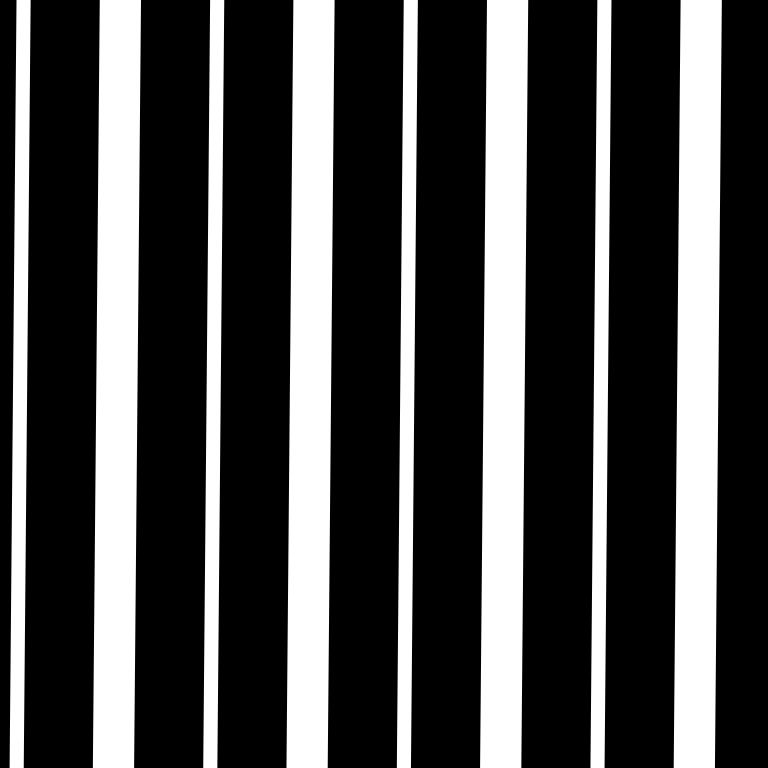
Give the GLSL for this pattern, as a WebGL 1 fragment shader.

```glsl
precision highp float;
// Slightly leaning white stripes on black, alternating thin and wide.

uniform vec2 u_resolution;

const vec3 INK = vec3(0.0);
const vec3 PAPER = vec3(1.0);

const float PERIOD = 0.2521;      // one thin and one wide stripe
const float THIN_CENTER = 0.0262; // first thin stripe at mid height
const float THIN_WIDTH = 0.0184;
const float WIDE_WIDTH = 0.0537;
const float LEAN = 0.009;         // sideways drift per unit of height

// Coverage of stripes of a given width, centred on multiples of period.
float stripes(float x, float period, float width, float pixel) {
  float distanceToCenter = abs(fract(x / period + 0.5) - 0.5) * period;
  return clamp((0.5 * width - distanceToCenter) / pixel + 0.5, 0.0, 1.0);
}

void main() {
  vec2 uv = gl_FragCoord.xy / u_resolution;
  float pixel = 1.0 / u_resolution.x;

  // Shear the horizontal coordinate so the stripes lean right at the top.
  float x = uv.x - THIN_CENTER - LEAN * (uv.y - 0.5);

  // Wide stripes sit halfway between the thin ones.
  float thin = stripes(x, PERIOD, THIN_WIDTH, pixel);
  float wide = stripes(x - 0.5 * PERIOD, PERIOD, WIDE_WIDTH, pixel);

  gl_FragColor = vec4(mix(INK, PAPER, max(thin, wide)), 1.0);
}
```
